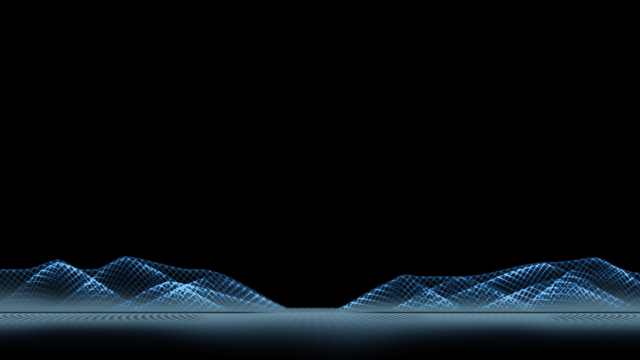
This background is drawn by a Shadertoy shader. Its source:

```glsl
// Glowing blue wireframe hills on both sides of a misty horizon, under a black sky.

#define HORIZON 0.132
#define CENTER_X 0.488
#define NET_COLUMNS 105.0
#define NET_ROWS 46.0
#define LINE_WIDTH 0.13
#define NET_GAIN 0.72
#define CREST_GAIN 0.75
#define MIST_HEIGHT 0.037
#define NET_BLUE vec3(0.20, 0.48, 0.76)
#define LIT_BLUE vec3(0.54, 0.80, 0.94)
#define MIST_COLOR vec3(0.37, 0.52, 0.59)
#define SKY_COLOR vec3(0.0, 0.0, 0.004)

const int FOLDS = 9;

// Each fold: summit x, summit height, left reach, right reach.
const vec4 folds[FOLDS] = vec4[FOLDS](
    vec4(0.091, 0.140, 0.12, 0.15),
    vec4(0.195, 0.152, 0.13, 0.18),
    vec4(0.265, 0.086, 0.11, 0.20),
    vec4(0.335, 0.103, 0.15, 0.13),
    vec4(0.629, 0.100, 0.12, 0.11),
    vec4(0.720, 0.098, 0.13, 0.14),
    vec4(0.850, 0.136, 0.23, 0.17),
    vec4(0.931, 0.151, 0.14, 0.15),
    vec4(0.870, 0.094, 0.15, 0.13));

float hash(vec2 p) {
    return fract(sin(dot(p, vec2(127.1, 311.7))) * 43758.5453);
}

float noise(vec2 p) {
    vec2 i = floor(p), f = fract(p);
    f = f * f * (3.0 - 2.0 * f);
    return mix(mix(hash(i), hash(i + vec2(1, 0)), f.x),
               mix(hash(i + vec2(0, 1)), hash(i + vec2(1, 1)), f.x), f.y);
}

// Hill profile with a slightly rounded summit.
float peak(float x, vec4 fold) {
    float reach = x < fold.x ? fold.z : fold.w;
    float t = clamp(1.0 - abs(x - fold.x) / reach, 0.0, 1.0);
    return fold.y * mix(t, t * t * (3.0 - 2.0 * t), 0.55);
}

// Outer silhouette of the two mountain groups.
float skyline(float x) {
    float left = 0.120 * (1.0 - smoothstep(0.31, 0.485, x))
        + peak(x, vec4(0.091, 0.027, 0.05, 0.035))
        + peak(x, vec4(0.195, 0.036, 0.045, 0.10));
    float right = 0.10 * smoothstep(0.505, 0.645, x)
        + 0.04 * smoothstep(0.72, 0.86, x)
        - 0.03 * smoothstep(0.93, 1.0, x)
        + peak(x, vec4(0.629, 0.008, 0.025, 0.025))
        + peak(x, vec4(0.931, 0.013, 0.06, 0.03));
    return max(max(left, right), 0.013);
}

// Diamond net hanging below a crest, with bright knots and a lit rim.
float net(float x, float height, float crest, float seed) {
    float depth = crest - height;
    vec2 lattice = vec2(x * NET_COLUMNS + depth * NET_ROWS,
                        x * NET_COLUMNS * 0.8 - depth * NET_ROWS * 1.3) + seed;
    vec2 blur = fwidth(lattice) * 0.8;
    vec2 lines = 1.0 - smoothstep(LINE_WIDTH - blur, LINE_WIDTH + blur,
                                  abs(fract(lattice) - 0.5));
    float knots = lines.x * lines.y * hash(floor(lattice) + seed);
    float edge = fwidth(depth);
    float inside = smoothstep(-edge, edge, depth) * smoothstep(0.003, 0.02, crest);
    float below = max(depth, 0.0);
    float light = NET_GAIN * (max(lines.x, lines.y) + 1.2 * knots) * exp(-below / 0.065)
        + CREST_GAIN * exp(-below / 0.005) + 0.02;
    return inside * light;
}

void mainImage(out vec4 fragColor, in vec2 fragCoord) {
    vec2 p = fragCoord / iResolution.xy;
    float pixel = 1.0 / iResolution.y;
    float height = p.y - HORIZON;
    float top = skyline(p.x);

    // Transparent mesh folds
    float glow = 0.6 * net(p.x, height, top, 3.0);
    for (int i = 0; i < FOLDS; i++) {
        float crest = peak(p.x, folds[i]);
        float patchy = 0.1 + 1.1 * noise(vec2(p.x * 15.0, height * 30.0) + float(i) * 7.3);
        glow += patchy * net(p.x, height, crest, float(i) * 0.37);
    }
    vec3 hills = mix(NET_BLUE * min(glow, 1.1), LIT_BLUE, smoothstep(0.45, 1.5, glow));

    // Mist pooled at the feet of the hills, deeper at both sides
    float sides = exp(-pow(p.x / 0.08, 2.0)) + 0.6 * exp(-pow((1.0 - p.x) / 0.08, 2.0));
    float rise = MIST_HEIGHT + 0.03 * sides + 0.02 * (noise(vec2(p.x * 13.0, 2.0)) - 0.5);
    float mist = exp(-pow(max(height, 0.0) / rise, 2.0));
    mist *= 1.0 - smoothstep(-0.006, pixel, height - top);
    vec3 above = SKY_COLOR + mix(hills, MIST_COLOR, 0.88 * mist);

    // Misty floor: firm lower edge at the sides, soft fall in the middle
    float depth = max(-height, 0.0);
    float offset = p.x - CENTER_X;
    float middle = exp(-pow(offset / 0.22, 2.0));
    float reach = 0.044 + 0.018 * middle + 0.014 * (noise(vec2(p.x * 9.0, 5.0)) - 0.5);
    float floorMist = exp(-pow(depth / reach, mix(2.8, 1.6, middle)));

    // Faint rays from the center and bands of dark dots on the floor
    float rays = 0.5 + 0.5 * cos(offset / (depth + 0.05) * 32.0);
    float rows = exp(-pow((depth - 0.013) / 0.008, 2.0))
        * smoothstep(0.05, 0.14, abs(offset)) * smoothstep(0.3, 0.7, noise(vec2(p.x * 11.0, 8.0)));
    float shade = 1.0 - rays * (0.05 + 0.4 * rows);
    vec3 floorColor = mix(vec3(0.24, 0.38, 0.47), vec3(0.39, 0.51, 0.56),
                          exp(-pow(depth / 0.045, 2.0)));
    vec3 below = SKY_COLOR + floorColor * floorMist * shade
        + vec3(0.02, 0.045, 0.07) * (1.0 - smoothstep(0.04, 0.13, depth));

    // Join the halves along a thin dark seam
    vec3 color = mix(below, above, smoothstep(-pixel, pixel, height));
    float seam = exp(-pow(height / 0.0025, 2.0)) * smoothstep(0.04, 0.12, abs(offset));
    color *= 1.0 - 0.6 * seam;
    fragColor = vec4(clamp(color, 0.0, 1.0), 1.0);
}
```
